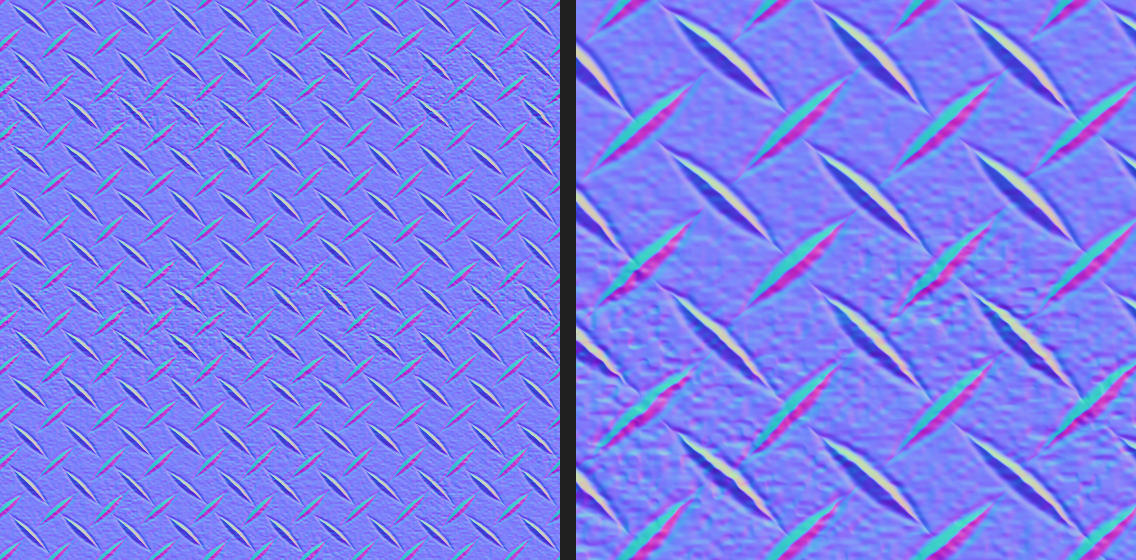
Left, the full canvas; right, a detail of the centre.
Give the GLSL for this texture map, as a Shadertoy shader.

```glsl
// Tangent-space normal map of worn diamond tread plate, 11 by 12 pairs of raised lozenges

float hash(vec2 p) {
    return fract(sin(dot(p, vec2(12.9898, 78.233))) * 43758.5453);
}

// Value noise on the unit square that wraps at its borders
float noise(vec2 p, vec2 cells) {
    vec2 g = p * cells;
    vec2 i = floor(g);
    vec2 f = g - i;
    f = f * f * (3.0 - 2.0 * f);
    vec2 a = mod(i, cells);
    vec2 b = mod(i + 1.0, cells);
    return mix(mix(hash(a), hash(vec2(b.x, a.y)), f.x),
               mix(hash(vec2(a.x, b.y)), hash(b), f.x), f.y);
}

// Two horizontal bands of heavier wear, broken into patches
float wear(vec2 p) {
    float band = cos(6.2832 * (p.y - 0.42) / 0.41) * smoothstep(0.1, 0.3, p.y);
    return smoothstep(0.3, 0.95, 0.65 * noise(p, vec2(9.0, 10.0)) + 0.25 * band + 0.15);
}

float softMin(float a, float b, float k) {
    float blend = max(k - abs(a - b), 0.0) / k;
    return min(a, b) - 0.25 * k * blend * blend;
}

// Height of one lattice of lozenges; lean is +1 or -1, ridge shifts the crest sideways
float lozenges(vec2 p, vec2 anchor, float lean, float ridge, float ragged) {
    vec2 grid = vec2(11.0, 12.0);
    vec2 g = p * grid - anchor;
    vec2 cell = floor(g + 0.5);
    vec2 id = mod(cell, grid) + 20.0 * lean;

    // Columns drift gently; each lozenge varies in place, angle and size
    vec2 jitter = 0.05 * vec2(hash(id), hash(id + 3.7)) - 0.025;
    jitter.x += 0.05 * sin(6.2832 * cell.x / grid.x);
    vec2 q = (g - cell - jitter) / grid;
    float angle = lean * (0.75 + 0.1 * (hash(id + 7.1) - 0.5));
    vec2 along = vec2(cos(angle), sin(angle));
    float u = dot(q, along) / (0.034 + 0.003 * hash(id + 1.3));
    float v = dot(q, vec2(-along.y, along.x)) + ragged;

    // Two flanks meet at a rounded crest and flare softly into the sheet
    float width = (0.0047 + 0.001 * hash(id + 5.9)) * (1.0 - u * u);
    float flank = softMin((width - v) / (1.0 - ridge), (width + v) / (1.0 + ridge), 0.002);
    float body = 0.5 * (flank + sqrt(flank * flank + 1e-6));

    // Groove round the base, deeper on the side of the crest
    float groove = (abs(v) - width - 0.0022) / 0.0026;
    float depth = 0.0012 * (1.0 + 2.0 * ridge * smoothstep(-0.002, 0.002, v));
    return 1.35 * body - depth * exp(-groove * groove);
}

float height(vec2 p) {
    float worn = wear(p);
    float coarse = noise(p, vec2(84.0, 104.0)) - 0.5;
    float fine = noise(p, vec2(190.0, 260.0)) - 0.5;
    float specks = smoothstep(0.5, 1.0, noise(p + 0.37, vec2(160.0, 190.0)));
    float ragged = (0.0006 + 0.0010 * worn) * (coarse + fine);

    float h = lozenges(p, vec2(0.09, 0.10), 1.0, 0.0, ragged);
    h += lozenges(p, vec2(0.585, 0.575), -1.0, 0.3, ragged);

    // Fine grain, with rougher specks where the sheet is worn
    h += mix(0.0008, 0.0013, worn) * fine;
    h += mix(0.0006, 0.0012, worn) * coarse;
    return h - mix(0.0002, 0.0011, worn) * specks;
}

void mainImage(out vec4 fragColor, in vec2 fragCoord) {
    vec2 p = fragCoord / iResolution.xy;

    // Central differences no narrower than a pixel keep edges smooth
    float e = max(0.0008, 0.5 / iResolution.y);
    vec2 slope = vec2(height(p + vec2(e, 0.0)) - height(p - vec2(e, 0.0)),
                      height(p + vec2(0.0, e)) - height(p - vec2(0.0, e))) / (2.0 * e);
    vec3 normal = normalize(vec3(-slope, 1.0));
    fragColor = vec4((0.5 + 0.5 * normal) * vec3(0.99, 1.01, 0.98), 1.0);
}
```
